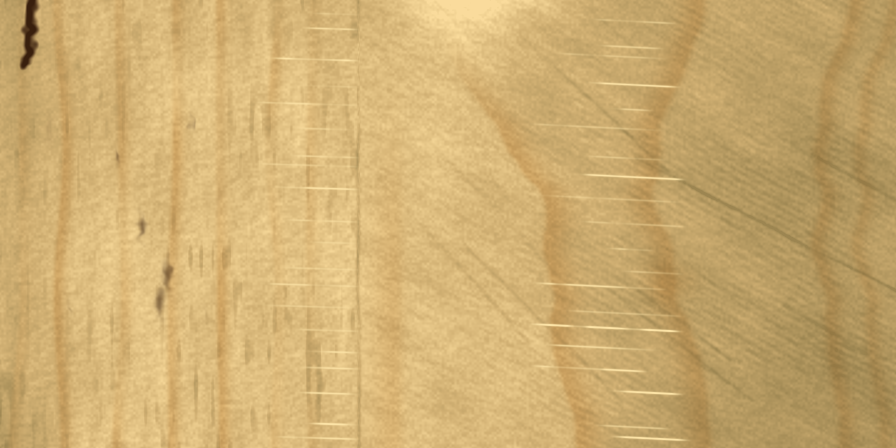
This texture is drawn by a Shadertoy shader. Its source:

```glsl
// Two pale planed wood boards with growth bands, dark flecks and fine scratches.
const vec3 SHADE = vec3(0.67, 0.57, 0.355);
const vec3 HONEY = vec3(0.82, 0.69, 0.45);
const vec3 GLOW = vec3(0.98, 0.86, 0.61);
const vec3 BAND_TINT = vec3(0.935, 0.875, 0.79);
const vec3 PITCH = vec3(0.22, 0.12, 0.05);
const vec3 SCRATCH = vec3(0.99, 0.89, 0.65);
const float SEAM = 0.80;            // x of the joint; canvas height is 1
const float SCRATCH_STEP = 0.05;
const float SCRATCH_WIDTH = 0.0025;
const float HATCH_FREQ = 54.0;
const int GRAIN_BANDS = 7, FLECKS = 11, CUTS = 16;

float hash(vec2 p) {
    vec3 q = fract(vec3(p.xyx) * 0.1031);
    q += dot(q, q.yzx + 33.33);
    return fract((q.x + q.y) * q.z);
}
float noise(vec2 p) {
    vec2 i = floor(p), f = fract(p);
    f = f * f * (3.0 - 2.0 * f);
    return mix(mix(hash(i), hash(i + vec2(1, 0)), f.x),
               mix(hash(i + vec2(0, 1)), hash(i + vec2(1, 1)), f.x), f.y);
}
// Layered noise centred on zero
float fbm(vec2 p) {
    float sum = -0.47, amp = 0.5;
    for (int i = 0; i < 4; i++, amp *= 0.5) {
        sum += amp * noise(p);
        p = p * 2.03 + 17.0;
    }
    return sum;
}
float bump(float d, float width) { return exp(-d * d / (width * width)); }
// Band with a different softness on each side
float ribbon(float d, float left, float right) { return bump(d, d < 0.0 ? left : right); }
float segment(vec2 p, vec2 a, vec2 b) {
    vec2 pa = p - a, ba = b - a;
    return length(pa - ba * clamp(dot(pa, ba) / dot(ba, ba), 0.0, 1.0));
}
// Slightly tilted bright lines between two x limits
float scratches(vec2 p, float from, float to, float slope, float seed) {
    float y = p.y + slope * (p.x - from), row = floor(y / SCRATCH_STEP), span = to - from;
    float center = (row + 0.1 + 0.8 * hash(vec2(row, seed))) * SCRATCH_STEP;
    float a = from + span * 0.6 * hash(vec2(row, seed + 3.0));
    float b = to - 0.25 * span * hash(vec2(row, seed + 5.0)) * step(1.0, from);
    float ends = smoothstep(a, a + 0.05, p.x) * (1.0 - smoothstep(b - 0.03, b + 0.01, p.x));
    float strength = 0.3 + 0.8 * hash(vec2(row, seed + 7.0));
    float gaps = smoothstep(0.1, 0.6, noise(vec2(p.x * 24.0, row * 7.0 + seed)));
    return bump(y - center, SCRATCH_WIDTH) * ends * strength * (0.35 + 0.8 * gaps);
}
// Straight vertical growth bands of the left board
float leftBands(vec2 p) {
    float sum = 0.0;
    for (int i = 0; i < GRAIN_BANDS; i++) {
        float k = float(i);
        float x = 0.02 + 0.112 * k + 0.035 * hash(vec2(k, 4.0));
        x += 0.025 * (noise(vec2(k * 9.0, p.y * 3.0)) - 0.5);
        float fade = 0.2 + 1.2 * noise(vec2(k * 5.0, p.y * 6.0 + 2.0));
        sum += ribbon(p.x - x, 0.008, 0.018) * (0.3 + 0.6 * hash(vec2(k, 8.0))) * fade;
    }
    return sum;
}
// Wandering growth bands of the right board
float rightBands(vec2 p) {
    float t = 1.0 - p.y, wobble = 0.05 * fbm(vec2(3.0, t * 9.0));
    float a = 0.98 + 0.25 * smoothstep(0.0, 0.55, t) + 0.05 * smoothstep(0.7, 1.0, t) + wobble;
    float b = 1.56 - 0.10 * smoothstep(0.0, 0.35, t) + 0.13 * smoothstep(0.4, 1.0, t) - wobble;
    float c = 1.83 + 0.08 * bump(t, 0.15) + 0.04 * smoothstep(0.5, 1.0, t) + wobble;
    float sum = ribbon(p.x - a, 0.01, 0.045) * smoothstep(0.05, 0.35, t);
    sum += 0.85 * ribbon(p.x - b, 0.045, 0.014);
    sum += 0.75 * ribbon(p.x - c, 0.014, 0.025) + 0.6 * ribbon(p.x - c - 0.09, 0.014, 0.02);
    sum += 0.6 * bump(length((p - vec2(1.50, 0.37)) * vec2(1.0, 1.3)), 0.05);
    return sum + 0.6 * ribbon(p.x - 0.88, 0.05, 0.02) * smoothstep(0.1, 0.7, t);
}
// Dark pitch streak and scattered flecks
float flecks(vec2 p) {
    vec2 q = p + 0.018 * (vec2(noise(p * 60.0), noise(p * 60.0 + 9.0)) - 0.5);
    float sum = 1.0 - smoothstep(0.005, 0.021, segment(q, vec2(0.06, 0.86), vec2(0.075, 1.02)));
    for (int i = 0; i < FLECKS; i++) {
        float k = float(i);
        vec2 c = vec2(0.03 + 0.52 * hash(vec2(k, 21.0)), 0.25 + 0.55 * hash(vec2(k, 32.0)));
        vec2 d = (q - c) / vec2(0.009, 0.03) / (0.4 + 0.6 * hash(vec2(k, 43.0)));
        sum += 0.6 * hash(vec2(k, 54.0)) * exp(-dot(d, d));
    }
    return min(sum, 1.0);
}
// Thin dark oblique cuts, flatter toward the right
float cuts(vec2 p) {
    p.y += 0.008 * (noise(p * 9.0) - 0.5);
    float sum = 1.2 * bump(segment(p, vec2(1.42, 0.65), vec2(2.02, 0.34)), 0.004);
    for (int i = 0; i < CUTS; i++) {
        float k = float(i);
        vec2 a = vec2(0.84 + 0.065 * k, 0.25 + 0.75 * hash(vec2(k, 61.0)));
        vec2 run = vec2(1.0, -mix(1.1, 0.5, k / float(CUTS)));
        vec2 b = a + run * (0.12 + 0.25 * hash(vec2(k, 72.0)));
        sum += bump(segment(p, a, b), 0.0045) * (0.2 + 0.7 * hash(vec2(k, 83.0)));
    }
    return sum * (0.4 + 0.9 * noise(p * 14.0));
}
void mainImage(out vec4 fragColor, in vec2 fragCoord) {
    vec2 p = fragCoord / iResolution.xy * vec2(2.0, 1.0);
    float right = smoothstep(SEAM - 0.003, SEAM + 0.003, p.x);
    vec2 slant = vec2(0.83 * p.x - 0.56 * p.y, 0.56 * p.x + 0.83 * p.y);
    // Broad light
    float tone = 0.65 - 0.38 * smoothstep(0.95, 1.65, p.x) - 0.32 * bump(p.x, 0.14);
    tone += 0.5 * bump(length((p - vec2(1.08, 1.03)) * vec2(0.7, 1.2)), 0.11);
    tone -= 0.34 * smoothstep(1.2, 2.0, p.x) * (1.0 - p.y) - 0.4 * fbm(p * 5.0);
    // Grain upright on the left, oblique on the right
    tone += 0.34 * mix(fbm(p * vec2(34.0, 4.0)), fbm(slant * vec2(5.0, 24.0)), right);
    float pores = smoothstep(0.66, 0.95, noise(p * vec2(80.0, 14.0)));
    tone -= 0.4 * pores * (1.0 - right) * noise(p * 7.0 + 5.0);
    // Fine relief, saw hatch, cuts and joint
    vec2 fine = mix(p * vec2(55.0, 95.0), slant * vec2(55.0, 100.0), right);
    tone += 0.16 * (noise(fine) - noise(fine + vec2(0.4, -0.5))) + 0.2 * (noise(p * 180.0) - 0.5);
    float hatch = sin(6.2832 * HATCH_FREQ * (p.y + 0.55 * p.x + 0.012 * noise(p * 8.0)));
    tone += 0.09 * hatch * right * smoothstep(0.95, 1.5, p.x) * noise(p * 9.0);
    float joint = p.x - SEAM - 0.006 * (noise(vec2(2.0, p.y * 8.0)) - 0.5);
    tone -= 0.32 * cuts(p) * right + 0.45 * bump(joint, 0.004) * noise(vec2(8.0, p.y * 12.0));
    tone = clamp(tone, -0.2, 1.0);
    // Colour
    vec3 color = tone < 0.5 ? mix(SHADE, HONEY, tone * 2.0) : mix(HONEY, GLOW, tone * 2.0 - 1.0);
    color *= mix(vec3(1.0), BAND_TINT, min(mix(leftBands(p), rightBands(p), right), 1.2));
    color = mix(color, PITCH, flecks(p));
    float lines = scratches(p, 0.55, SEAM, 0.03, 11.0) + scratches(p, 1.15, 1.54, 0.05, 29.0);
    fragColor = vec4(mix(color, SCRATCH, min(0.95 * lines, 1.0)), 1.0);
}
```
